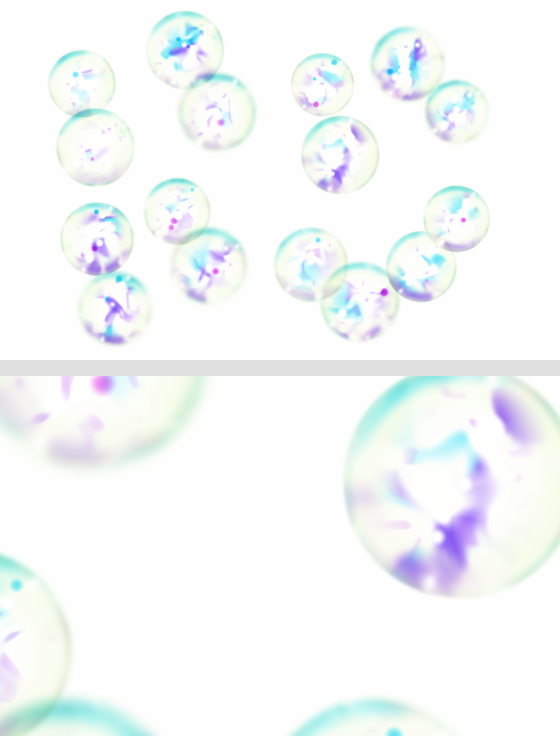
Top: the whole. Bottom: its middle third, enlarged.
Write a Shadertoy shader that draws this background.

```glsl
// Pale soap bubbles drifting in touching pairs over a white ground.
// Each bubble absorbs light through a noisy thin film (yellow, cyan, violet),
// so overlaps multiply; small white glints and bright sparks lie on top.

const vec3 PAPER  = vec3(0.997, 0.997, 0.995);
const vec3 YELLOW = vec3(0.022, 0.006, 0.070);
const vec3 CYAN   = vec3(0.95, 0.12, 0.01);
const vec3 VIOLET = vec3(0.50, 0.78, 0.02);
const vec3 PINK   = vec3(0.14, 0.42, 0.01);
const vec3 EDGE   = vec3(0.10, 0.05, 0.09);

float hash(vec2 p) {
    return fract(sin(dot(p, vec2(127.1, 311.7))) * 43758.55);
}

float noise(vec2 p) {
    vec2 cell = floor(p), f = fract(p);
    f = f * f * (3.0 - 2.0 * f);
    float low  = mix(hash(cell), hash(cell + vec2(1, 0)), f.x);
    float high = mix(hash(cell + vec2(0, 1)), hash(cell + vec2(1, 1)), f.x);
    return mix(low, high, f.y);
}

float bell(float x, float width) {
    return exp(-x * x / (width * width));
}

float disc(vec2 p, float radius, float blur) {
    return 1.0 - smoothstep(radius - blur, radius + blur, length(p));
}

vec2 direction(float angle) {
    return vec2(cos(angle), sin(angle));
}

// Light absorbed by the film at q, where the bubble has unit radius.
vec3 filmInk(vec2 q, vec2 axis, float id, float blur, float vivid) {
    float d = length(q);
    vec2 side = vec2(-axis.y, axis.x);
    float across = dot(q, side);
    vec2 warped = q + 0.3 * vec2(noise(q * 2.6 + id * 7.0), noise(q * 2.6 + id * 7.0 + 31.0));
    float film  = noise(warped * 3.0 + id * 13.0);
    float hue   = noise(warped * 2.0 + id * 5.0 + 50.0);
    float fine  = noise(warped * 7.0 + id * 3.0);
    float cloud = 0.7 * film + 0.3 * fine;

    // Faint yellow body and a broken, pearly outline
    vec3 ink = YELLOW * (0.1 + smoothstep(0.35, 0.95, d) * (0.4 + film));
    float outline = bell(d - 0.965, 0.03 + 0.6 * blur);
    ink += (EDGE + 0.25 * mix(CYAN, PINK, smoothstep(0.35, 0.65, hue)) * fine) * outline * film;

    // Narrow cyan crescent above, violet crescent below
    float skyArc = smoothstep(0.45, 0.95, dot(q, direction(1.3 + 0.9 * hash(vec2(id, 5.0)))));
    float lowArc = smoothstep(0.35, 0.9, dot(q, direction(3.9 + 1.1 * hash(vec2(id, 6.0)))));
    ink += CYAN * skyArc * bell(d - 0.91, 0.07 + 0.4 * blur) * (0.15 + 0.7 * cloud);
    ink += mix(PINK, VIOLET, smoothstep(0.3, 0.7, film)) * lowArc * bell(d - 0.84, 0.13)
         * vivid * smoothstep(0.2, 0.7, cloud);

    // Soft smears of reflected colour gathered along the axis
    float inside = 1.0 - smoothstep(0.55, 0.95, d);
    float smear = smoothstep(0.42, 0.8, cloud) * bell(across, 0.38) * inside;
    ink += mix(CYAN, VIOLET, smoothstep(0.4, 0.6, hue)) * smear * vivid * 1.5;
    ink += PINK * smoothstep(0.72, 0.95, fine) * bell(across, 0.5) * inside * 0.5;
    return ink;
}

vec3 addBubble(vec3 col, vec2 p, vec2 centre, float radius, float id) {
    vec2 q = (p - centre) / radius;
    if (length(q) > 1.4) return col;

    float pixel = 1.0 / (iResolution.y * radius);
    float blur  = max(pixel, mix(0.025, 0.14, pow(hash(vec2(id, 2.0)), 2.5)));
    float vivid = mix(0.2, 1.25, pow(hash(vec2(id, 3.0)), 1.7));
    vec2 axis = direction(0.95 + 0.7 * (hash(vec2(id, 4.0)) - 0.5));
    vec2 side = vec2(-axis.y, axis.x);

    col *= exp(-filmInk(q, axis, id, blur, vivid) * disc(q, 1.0, blur));

    // Short glints crossing the rim at both ends of the axis
    float rimGlint = bell(length(q) - 0.9, 0.09) * bell(dot(q, side), 0.06);
    col = mix(col, vec3(1.0), 0.9 * rimGlint);

    // Round reflections and saturated sparks strung along the axis
    for (int i = 0; i < 3; i++) {
        float k = float(i);
        float jitter = hash(vec2(id, 10.0 + k)) - 0.5;
        float size = mix(0.05, 0.13, hash(vec2(id, 20.0 + k)));
        vec2 spot = axis * (0.55 - 0.55 * k + 0.2 * jitter) + side * 0.3 * jitter;
        float soft = 0.03 + 0.25 * blur;

        vec2 sparkAt = spot + direction(6.28 * jitter) * 0.2;
        vec3 sparkInk = jitter > 0.1 ? CYAN * 1.8 : vec3(0.15, 1.5, 0.08);
        float lit = step(0.6, hash(vec2(id, 30.0 + k))) * min(vivid + 0.2, 1.0);
        col *= exp(-sparkInk * lit * disc(q - sparkAt, size * 0.7, soft));
        col = mix(col, vec3(1.0), disc(q - spot, size, soft));
    }
    return col;
}

void mainImage(out vec4 fragColor, in vec2 fragCoord) {
    vec2 p = fragCoord / iResolution.y;
    vec2 canvas = vec2(iResolution.x / iResolution.y, 1.0);
    vec3 col = PAPER;

    // Four staggered columns of two homes, each holding a pair of bubbles
    for (int i = 0; i < 16; i++) {
        float id = float(i) + 1.0;
        float pair = float(i / 2);
        float column = mod(pair, 4.0), row = floor(pair / 4.0);
        vec2 jitter = vec2(hash(vec2(pair, 51.0)), hash(vec2(pair, 52.0))) - 0.5;
        vec2 home = vec2(0.17 + 0.185 * column + 0.04 * step(2.0, column),
                         0.30 + 0.42 * row + 0.12 * (mod(column, 2.0) - 0.5));
        home = home * canvas + 0.07 * jitter;

        // Partners sit on opposite sides, mostly along a steep diagonal
        float gap = mix(0.08, 0.105, hash(vec2(pair, 53.0)));
        float turn = 0.6 + 2.0 * hash(vec2(pair, 54.0)) + 3.1416 * float(i % 2);
        float radius = mix(0.087, 0.113, hash(vec2(id, 1.0)));
        vec2 centre = clamp(home + gap * direction(turn), vec2(radius + 0.03), canvas - radius - 0.03);
        col = addBubble(col, p, centre, radius, id);
    }
    fragColor = vec4(col, 1.0);
}
```
